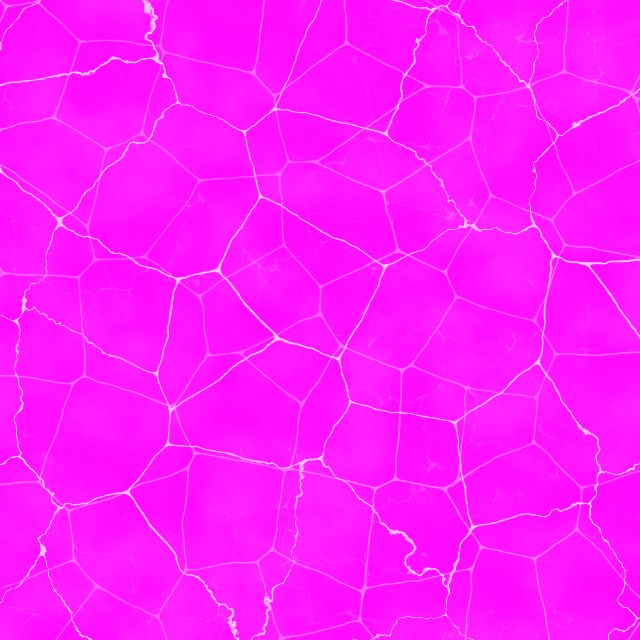
Give the GLSL for this texture, as a Shadertoy shader.

```glsl
// Pale branching veins on mottled magenta. Three networks of Voronoi borders
// (bold and jagged, straight and dim, fine and faint) are bent by fractal
// noise whose strength varies, so smooth runs alternate with ragged ones.

float hash(vec2 p) {
    return fract(sin(dot(p, vec2(127.1, 311.7))) * 43758.5453);
}

vec2 hash2(vec2 p) {
    return vec2(hash(p), hash(p + 37.3));
}

float noise(vec2 p) {
    vec2 cell = floor(p), f = fract(p);
    f = f * f * (3.0 - 2.0 * f);
    float low = mix(hash(cell), hash(cell + vec2(1, 0)), f.x);
    float high = mix(hash(cell + vec2(0, 1)), hash(cell + vec2(1, 1)), f.x);
    return mix(low, high, f.y);
}

float fbm(vec2 p) {
    float sum = 0.0, amp = 0.5;
    for (int i = 0; i < 5; i++) {
        sum += amp * noise(p);
        p = mat2(1.6, 1.2, -1.2, 1.6) * p + 17.0;
        amp *= 0.5;
    }
    return sum;
}

// Fractal displacement centred on zero
vec2 warp(vec2 p) {
    return vec2(fbm(p), fbm(p + 61.7)) - 0.485;
}

vec2 site(vec2 cell) {
    return cell + 0.04 + 0.92 * hash2(cell);
}

// Distance to the nearest cell border; the soft minimum swells the junctions
float borderDistance(vec2 p, float sharpness) {
    vec2 home = floor(p), nearestCell = home, toNearest = vec2(8.0);
    for (int y = -1; y <= 1; y++)
    for (int x = -1; x <= 1; x++) {
        vec2 cell = home + vec2(x, y);
        vec2 toSite = site(cell) - p;
        if (dot(toSite, toSite) < dot(toNearest, toNearest)) {
            toNearest = toSite;
            nearestCell = cell;
        }
    }
    float sum = 1e-30;
    for (int y = -2; y <= 2; y++)
    for (int x = -2; x <= 2; x++) {
        if (x == 0 && y == 0) continue;
        vec2 toSite = site(nearestCell + vec2(x, y)) - p;
        float d = dot(0.5 * (toNearest + toSite), normalize(toSite - toNearest));
        sum += exp(-sharpness * d);
    }
    return -log(sum) / sharpness;
}

// Coverage of a vein network with the given cell count and half width
float veins(vec2 p, float cells, float halfWidth, float blur) {
    float d = borderDistance(p * cells, 420.0 / cells) / cells;
    float edge = max(blur, 0.7 / iResolution.y);
    return 1.0 - smoothstep(halfWidth - edge, halfWidth + edge, d);
}

void mainImage(out vec4 fragColor, in vec2 fragCoord) {
    vec2 uv = fragCoord / iResolution.y;

    // Cloudy magenta ground
    float cloud = smoothstep(0.25, 0.85, fbm(uv * 14.0 + 5.0));
    float green = 0.045 + 0.1 * cloud;

    // Faint hair veins, present in patches
    vec2 hairUv = uv + 0.07 * warp(uv * 20.0 + 31.0);
    float patchy = smoothstep(0.25, 0.75, noise(uv * 7.0 + 11.0));
    green += 0.16 * patchy * veins(hairUv + 3.7, 11.0, 0.0003, 0.0008);

    // Dim, nearly straight veins
    vec2 dimUv = uv + 0.016 * warp(uv * 12.0 + 53.0);
    float dimTone = mix(0.24, 0.44, noise(uv * 5.0 + 23.0));
    green = mix(green, 1.0, dimTone * veins(dimUv + 8.2, 6.5, 0.0011, 0.0011));

    // Bold veins with ragged stretches
    float ragged = mix(0.016, 0.075, smoothstep(0.25, 0.7, noise(uv * 4.0 + 2.0)));
    vec2 boldUv = uv + ragged * warp(uv * 19.0);
    float halfWidth = mix(0.0006, 0.0015, noise(uv * 6.0 + 71.0));
    green = mix(green, 0.76, veins(boldUv + 1.3, 4.6, halfWidth, 0.0008));

    fragColor = vec4(1.0, green, 1.0, 1.0);
}
```
